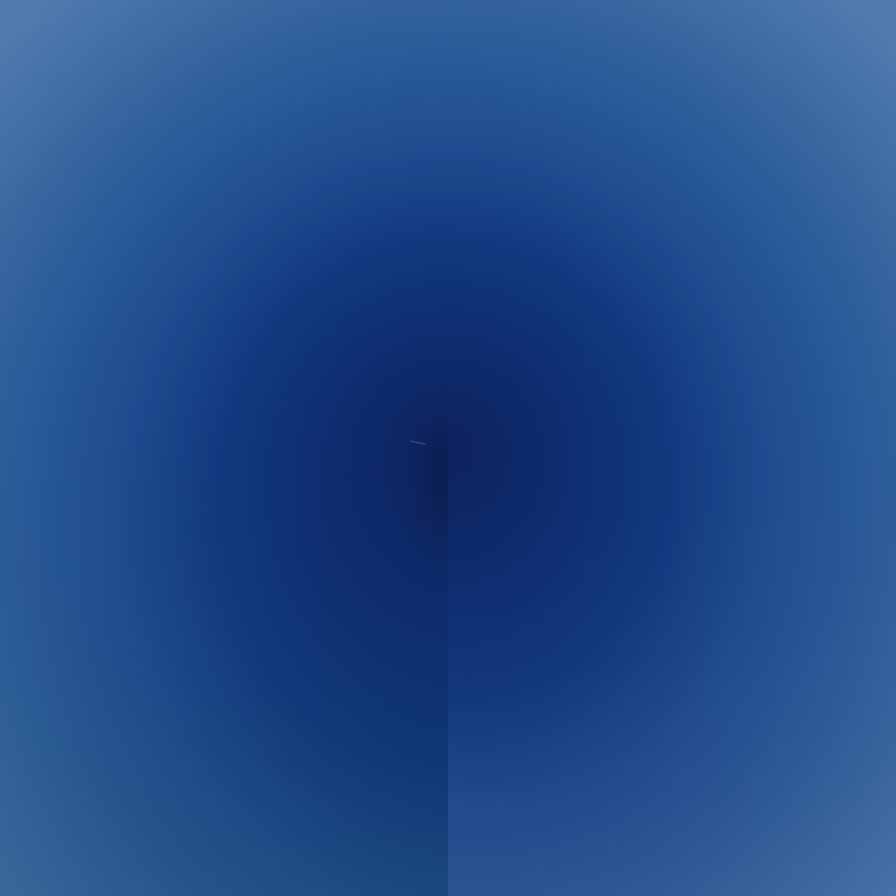
Reproduce this texture procedurally as a Shadertoy shader.

```glsl
// A deep blue radial well, pale at the corners, with a soft angular seam below its centre.

const float TAU = 6.2831853;
const vec2 CENTER = vec2(0.5);

// Colour ramp from the centre outwards
const int STOPS = 6;
const float STOP_AT[STOPS] = float[](0.0, 0.12, 0.25, 0.36, 0.50, 0.72);
const vec3 STOP_COLOR[STOPS] = vec3[](
    vec3(0.050, 0.135, 0.370),
    vec3(0.055, 0.170, 0.430),
    vec3(0.070, 0.225, 0.500),
    vec3(0.120, 0.300, 0.565),
    vec3(0.180, 0.370, 0.605),
    vec3(0.315, 0.485, 0.685));

// Angular stretch of the ramp
const float STRETCH_MEAN = 0.97;
const float STRETCH_UP = 0.13;
const float STRETCH_SIDES = 0.03;
const float SEAM_TWIST = 0.11;

// Tints along the lower half
const vec3 LEFT_TINT = vec3(-0.010, -0.010, -0.055);
const vec3 RIGHT_TINT = vec3(0.010, -0.018, -0.022);

// Dark pocket beside the seam
const vec2 POCKET_AT = vec2(-0.008, -0.045);
const vec2 POCKET_SIZE = vec2(0.026, 0.060);
const vec3 POCKET_DROP = vec3(0.004, 0.020, 0.065);

// Small pale streak
const vec2 STREAK_A = vec2(-0.041, 0.0075);
const vec2 STREAK_B = vec2(-0.026, 0.0045);
const float STREAK_WIDTH = 0.0011;
const vec3 STREAK_COLOR = vec3(0.24, 0.34, 0.52);

const float RIPPLE = 0.0015;

vec3 ramp(float t) {
    vec3 color = STOP_COLOR[0];
    for (int i = 1; i < STOPS; i++) {
        float f = clamp((t - STOP_AT[i - 1]) / (STOP_AT[i] - STOP_AT[i - 1]), 0.0, 1.0);
        color = mix(color, STOP_COLOR[i], f);
    }
    return color;
}

float segmentDistance(vec2 p, vec2 a, vec2 b) {
    vec2 ab = b - a;
    float h = clamp(dot(p - a, ab) / dot(ab, ab), 0.0, 1.0);
    return length(p - a - ab * h);
}

// Faint layered sines around the centre
float ripple(float angle, float radius) {
    float sum = 0.0;
    float amp = 0.5;
    float freq = 9.0;
    for (int i = 0; i < 3; i++) {
        sum += amp * sin(angle * freq + radius * freq * 3.0);
        freq *= 2.0;
        amp *= 0.5;
    }
    return sum;
}

void mainImage(out vec4 fragColor, in vec2 fragCoord) {
    vec2 p = fragCoord / iResolution.xy - CENTER;
    float pixel = 1.0 / min(iResolution.x, iResolution.y);
    float radius = length(p);

    // Angle is zero upwards and jumps across the seam straight below
    float angle = atan(p.x, p.y + 1e-6);
    float turn = 2.0 * angle / TAU;
    float rightSide = smoothstep(-0.7 * pixel, 0.7 * pixel, p.x);

    // Radial gradient, stretched by angle
    float seam = turn * turn * turn;
    float stretch = STRETCH_MEAN + STRETCH_UP * cos(angle)
        - STRETCH_SIDES * cos(2.0 * angle) + SEAM_TWIST * seam;
    float depth = radius * stretch + RIPPLE * ripple(angle, radius) * smoothstep(0.0, 0.2, radius);
    vec3 color = ramp(depth);

    // Lower tints, strongest near the seam
    float lower = smoothstep(0.45, 1.0, abs(turn)) * smoothstep(0.05, 0.5, radius);
    color += lower * mix(LEFT_TINT, RIGHT_TINT, rightSide);

    // Dark pocket on the left of the seam
    vec2 q = (p - POCKET_AT) / POCKET_SIZE;
    color -= POCKET_DROP * exp(-dot(q, q)) * (1.0 - rightSide);

    // Pale streak
    float d = segmentDistance(p, STREAK_A, STREAK_B);
    float streak = 1.0 - smoothstep(0.0, STREAK_WIDTH + 0.5 * pixel, d);
    color = mix(color, STREAK_COLOR, 0.7 * streak);

    fragColor = vec4(clamp(color, 0.0, 1.0), 1.0);
}
```
